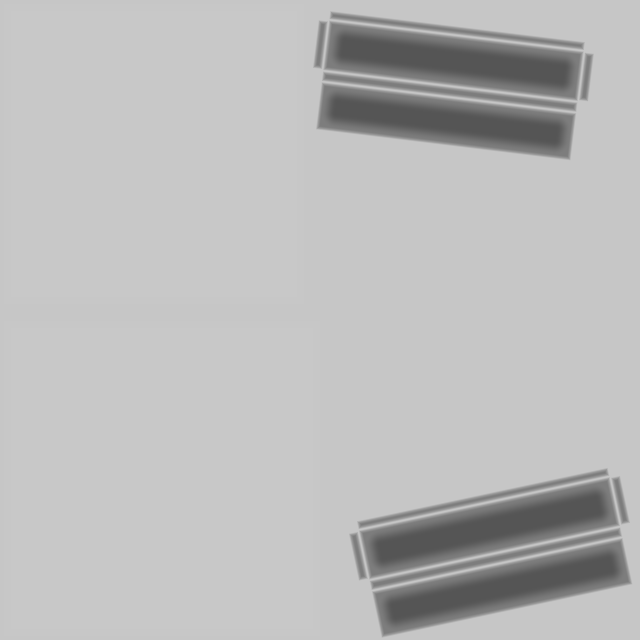
Reproduce this texture map procedurally as a WebGL 2 fragment shader.

```glsl
#version 300 es
precision highp float;

#define WALL_TONE 0.776
#define TILE_TONE 0.785
#define RIM_TONE 0.63
#define BODY_TONE 0.49
#define CORE_TONE 0.335
#define EDGE_SOFT 0.0018
#define RIM_WIDTH 0.0055
#define CORE_DEPTH 0.028
#define PANEL_LENGTH 0.399

uniform vec2 u_resolution;
out vec4 fragColor;

// Signed offsets from the sides of a box given by two opposite corners.
vec2 sideOffsets(vec2 p, vec2 lo, vec2 hi) {
    return abs(p - 0.5 * (lo + hi)) - 0.5 * (hi - lo);
}

float boxDistance(vec2 q) {
    return length(max(q, 0.0)) + min(max(q.x, q.y), 0.0);
}

// One recessed plate: soft outline, paler rim, dark rounded core.
void drawPlate(inout float tone, vec2 p, vec2 lo, vec2 hi) {
    vec2 q = sideOffsets(p, lo, hi);
    float d = boxDistance(q);
    float soft = max(EDGE_SOFT, 0.7 / u_resolution.y);
    float shade = mix(RIM_TONE, BODY_TONE, smoothstep(0.0, RIM_WIDTH, -d));
    float depth = CORE_DEPTH - length(max(q + CORE_DEPTH, 0.0));
    float broad = step(2.0 * CORE_DEPTH, hi.y - lo.y);
    shade = mix(shade, CORE_TONE, broad * smoothstep(0.004, 0.026, depth));
    tone = mix(tone, shade, 1.0 - smoothstep(-soft, soft, d));
}

// Panel frame: x along its top edge, y downward from its upper left corner.
void drawPanel(inout float tone, vec2 p, vec2 corner, float angle) {
    float c = cos(angle), s = sin(angle);
    vec2 r = p - corner;
    vec2 local = vec2(dot(r, vec2(c, s)), dot(r, vec2(s, -c)));

    // Alternating narrow and broad rows, separated by bright seams.
    vec4 tops = vec4(0.0, 0.0148, 0.0950, 0.1120);
    vec4 bottoms = vec4(0.0112, 0.0914, 0.1084, 0.1846);
    for (int i = 0; i < 4; i++) {
        drawPlate(tone, local, vec2(0.0, tops[i]), vec2(PANEL_LENGTH, bottoms[i]));
    }

    // Mirrored end tabs.
    vec2 mirrored = vec2(abs(local.x - 0.5 * PANEL_LENGTH), local.y);
    float end = 0.5 * PANEL_LENGTH;
    drawPlate(tone, mirrored, vec2(end + 0.0035, 0.0164), vec2(end + 0.0163, 0.0898));
}

float softTile(vec2 p, vec2 lo, vec2 hi) {
    return 1.0 - smoothstep(-0.025, 0.012, boxDistance(sideOffsets(p, lo, hi)));
}

void main() {
    vec2 p = gl_FragCoord.xy / u_resolution;

    // Two faintly raised tiles on the left half.
    float tile = max(softTile(p, vec2(0.005, 0.525), vec2(0.475, 0.995)),
                     softTile(p, vec2(0.005, 0.005), vec2(0.500, 0.499)));
    float tone = mix(WALL_TONE, TILE_TONE, tile);

    // Upper and lower tilted panels.
    drawPanel(tone, p, vec2(0.5169, 0.9818), -0.1211);
    drawPanel(tone, p, vec2(0.5586, 0.1849), 0.2101);

    fragColor = vec4(vec3(tone), 1.0);
}
```
